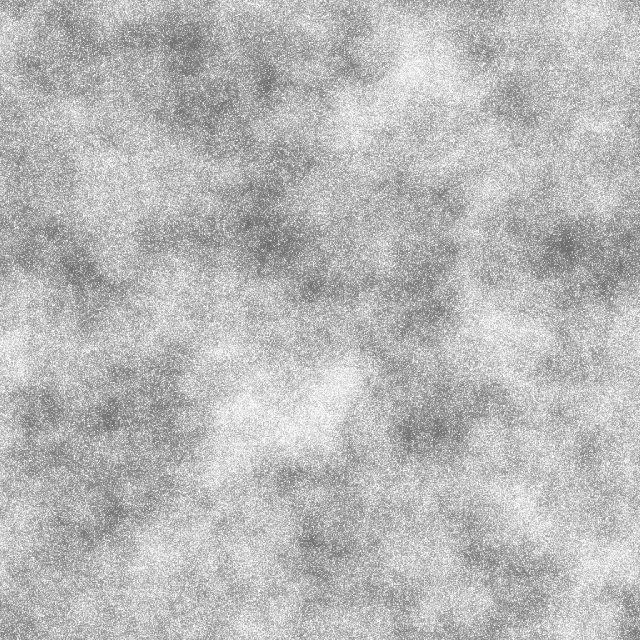
Give the GLSL for this texture, as a WebGL 2 fragment shader.

```glsl
#version 300 es
precision highp float;

uniform vec2 u_resolution;
out vec4 fragColor;

#define CLOUD_SCALE 4.0     // largest clouds across the canvas
#define CLOUD_OCTAVES 6
#define CLOUD_GAIN 0.72     // weight of each finer octave
#define GRAINS 1024.0       // grain cells across the canvas
#define GRAIN_DENSITY 0.36  // mean share of bright grains
#define DENSITY_SWING 0.33  // how far the clouds shift that share
#define GRAIN_SOFTNESS 0.62 // spread of grain brightness, relative to density
#define BASE_GRAY 0.58
#define BASE_SWING 0.16     // how far the clouds shift the gray
#define GRAIN_WHITE 1.0
#define SAMPLES 4           // antialiasing samples per side

const float TAU = 6.2831853;

// Integer hash of a lattice cell, mapped to 0..1
float hashCell(vec2 cell, uint seed) {
    uvec2 q = uvec2(ivec2(cell));
    uint h = q.x * 1597334677u ^ q.y * 3812015801u ^ seed * 2654435769u;
    h = (h ^ (h >> 16)) * 2146121005u;
    h = (h ^ (h >> 15)) * 2221713035u;
    h ^= h >> 16;
    return float(h >> 8) / 16777216.0;
}

float cornerSlope(vec2 cell, vec2 offset, float period, uint seed) {
    float angle = TAU * hashCell(mod(cell, period), seed);
    return dot(vec2(cos(angle), sin(angle)), offset);
}

// Gradient noise that repeats after the given number of cells
float gradientNoise(vec2 p, float period, uint seed) {
    vec2 cell = floor(p);
    vec2 f = p - cell;
    vec2 w = f * f * f * (f * (f * 6.0 - 15.0) + 10.0);
    vec2 e = vec2(1.0, 0.0);
    float bottom = mix(cornerSlope(cell, f, period, seed),
                       cornerSlope(cell + e.xy, f - e.xy, period, seed), w.x);
    float top = mix(cornerSlope(cell + e.yx, f - e.yx, period, seed),
                    cornerSlope(cell + e.xx, f - e.xx, period, seed), w.x);
    return mix(bottom, top, w.y);
}

// Octaves are shifted against each other so their lattices do not align
float clouds(vec2 uv) {
    float sum = 0.0;
    float weight = 1.0;
    float scale = CLOUD_SCALE;
    for (int i = 0; i < CLOUD_OCTAVES; i++) {
        vec2 shift = float(i) * vec2(0.37, 0.71);
        sum += weight * gradientNoise(uv * scale + shift, scale, uint(i) + 11u);
        weight *= CLOUD_GAIN;
        scale *= 2.0;
    }
    return sum;
}

// Mean grain brightness over the pixel; sparse grains are crisper
float grainCoverage(vec2 uv, float pixelSize, float density) {
    float softness = GRAIN_SOFTNESS * density;
    float sum = 0.0;
    for (int y = 0; y < SAMPLES; y++) {
        for (int x = 0; x < SAMPLES; x++) {
            vec2 offset = (vec2(x, y) + 0.5) / float(SAMPLES) - 0.5;
            vec2 cell = floor((uv + offset * pixelSize) * GRAINS);
            float rank = hashCell(cell, 97u);
            sum += 1.0 - smoothstep(density - softness, density + softness, rank);
        }
    }
    return sum / float(SAMPLES * SAMPLES);
}

void main() {
    float pixelSize = 1.0 / min(u_resolution.x, u_resolution.y);
    vec2 uv = gl_FragCoord.xy * pixelSize;

    // Soft clouds steer both the gray ground and the grain density
    float cloud = clouds(uv);
    float ground = BASE_GRAY + BASE_SWING * cloud;
    float density = clamp(GRAIN_DENSITY + DENSITY_SWING * cloud, 0.04, 0.9);

    float coverage = grainCoverage(uv, pixelSize, density);
    fragColor = vec4(vec3(mix(ground, GRAIN_WHITE, coverage)), 1.0);
}
```
